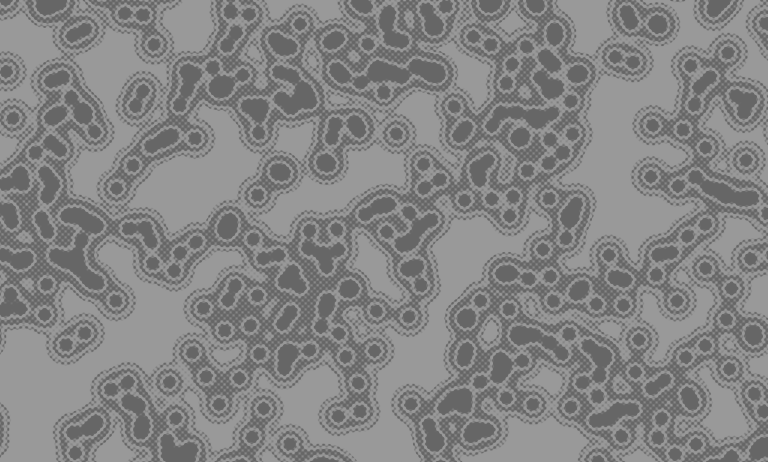
Give the GLSL for this pattern, as a WebGL 2 fragment shader.

```glsl
#version 300 es
precision highp float;

// Halftoned contour bands around randomly scattered seeds. A broad falloff
// melts neighbours into one dark shelf and a peaked one keeps their cores
// apart; the field is folded into rings and printed through a dot screen.

uniform vec2 u_resolution;
out vec4 fragColor;

const float PI = 3.14159265;

// Colours
const vec3 PAPER = vec3(0.60);
const vec3 INK = vec3(0.40);

// Seeds, lengths in canvas heights
const float REACH = 0.0555;         // radius of influence, also the cell size
const int SEEDS_PER_CELL = 3;       // candidates tried in every cell
const float SEED_CHANCE = 0.215;    // mean chance that a candidate exists
const float CLUMPING = 1.3;         // how strongly noise varies the chance
const float CLUMP_SIZE = 4.5;       // noise wavelength in cells
const float BROADNESS = 1.7;        // exponent that joins the outer rings
const float PEAKEDNESS = 4.0;       // exponent that separates the cores

// Bands, in field strength
const float FIRST_LIGHT = 0.13;
const float BAND_PERIOD = 0.285;
const float SHELF = 0.55;           // broad falloff levels out in a dark band
const float SUMMIT = 0.84;          // solid ink above this strength
const float LIGHT_RING_INK = 0.13;
const float DARK_RING_INK = 0.78;
const float OUTER_RING_INK = 0.66;  // weight of the faint outermost ring

// Dot screen
const float DOT_PITCH = 1.0 / 77.0;
const float DOT_PHASE = PI / 8.0;
const float DOT_AMOUNT = 0.52;

// Three random values in 0..1 from an integer lattice position
vec3 hash3(ivec3 position) {
    uvec3 v = uvec3(position) * 1664525u + 1013904223u;
    v.x += v.y * v.z; v.y += v.z * v.x; v.z += v.x * v.y;
    v ^= v >> 16u;
    v.x += v.y * v.z; v.y += v.z * v.x; v.z += v.x * v.y;
    return vec3(v >> 8u) / 16777216.0;
}

float cornerSlope(ivec2 corner, vec2 offset) {
    float angle = 2.0 * PI * hash3(ivec3(corner, 91)).x;
    return dot(vec2(cos(angle), sin(angle)), offset);
}

float gradientNoise(vec2 p) {
    ivec2 i = ivec2(floor(p));
    vec2 f = fract(p);
    vec2 s = f * f * f * (f * (f * 6.0 - 15.0) + 10.0);
    float low = mix(cornerSlope(i, f),
                    cornerSlope(i + ivec2(1, 0), f - vec2(1.0, 0.0)), s.x);
    float high = mix(cornerSlope(i + ivec2(0, 1), f - vec2(0.0, 1.0)),
                     cornerSlope(i + ivec2(1, 1), f - vec2(1.0)), s.x);
    return mix(low, high, s.y);
}

// Joined influence of all seeds near p; a lone seed falls off linearly
float seedField(vec2 p) {
    vec2 q = p / REACH;
    ivec2 home = ivec2(floor(q));
    float broad = 0.0;
    float peaked = 0.0;
    for (int y = -1; y <= 1; y++) {
        for (int x = -1; x <= 1; x++) {
            ivec2 cell = home + ivec2(x, y);
            float clump = gradientNoise((vec2(cell) + 0.5) / CLUMP_SIZE);
            float chance = SEED_CHANCE * (1.0 + CLUMPING * clump);
            for (int k = 0; k < SEEDS_PER_CELL; k++) {
                vec3 seed = hash3(ivec3(cell, k + 7));
                float closeness = max(1.0 - distance(q, vec2(cell) + seed.xy), 0.0);
                closeness *= step(seed.z, chance);
                broad += pow(closeness, BROADNESS);
                peaked += pow(closeness, PEAKEDNESS);
            }
        }
    }
    float shelf = min(pow(broad, 1.0 / BROADNESS), SHELF);
    return max(shelf, pow(peaked, 1.0 / PEAKEDNESS));
}

// Share of ink: flat paper, alternating rings, then a solid summit
float bandTone(float field) {
    float level = clamp(field, FIRST_LIGHT, SUMMIT);
    float wave = 0.5 - 0.5 * cos(2.0 * PI * (level - FIRST_LIGHT) / BAND_PERIOD);
    float rings = mix(LIGHT_RING_INK, DARK_RING_INK, wave);
    rings *= mix(OUTER_RING_INK, 1.0, smoothstep(0.28, 0.50, field));
    rings *= smoothstep(FIRST_LIGHT, FIRST_LIGHT + 0.5 * BAND_PERIOD, field);
    return mix(rings, 1.0, smoothstep(SUMMIT - 0.5 * BAND_PERIOD, SUMMIT, field));
}

// Dots on a diagonal lattice, -1 to 1
float dotScreen(vec2 p) {
    vec2 wave = cos(2.0 * PI * p / DOT_PITCH + DOT_PHASE);
    return wave.x * wave.y;
}

void main() {
    vec2 p = gl_FragCoord.xy / u_resolution.y;
    float tone = bandTone(seedField(p));
    // The screen fades out towards bare paper and full ink
    float dots = DOT_AMOUNT * dotScreen(p) * 4.0 * tone * (1.0 - tone);
    float ink = smoothstep(0.0, 1.0, tone + dots);
    fragColor = vec4(mix(PAPER, INK, ink), 1.0);
}
```
